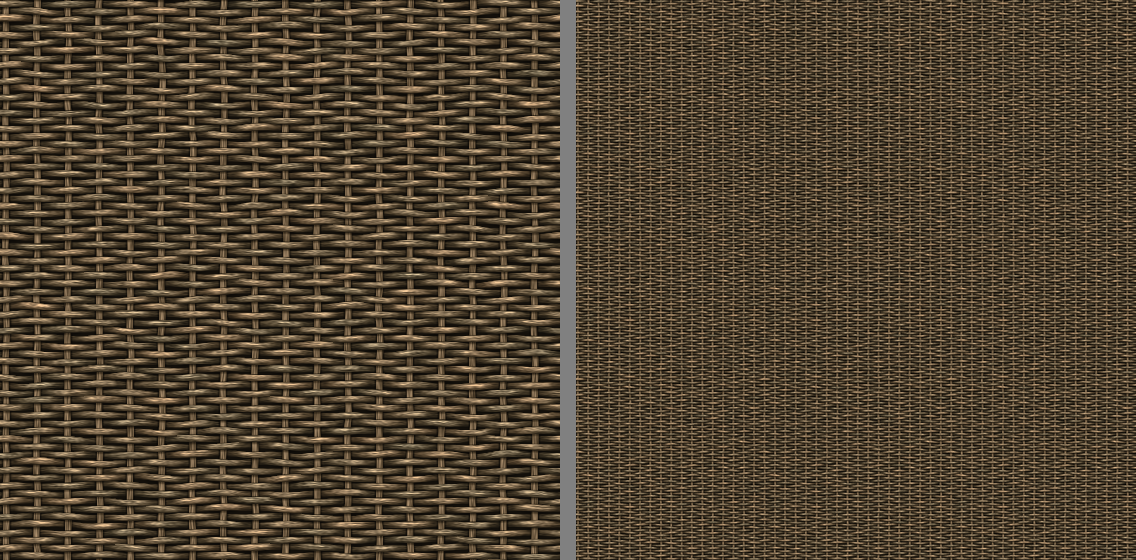
Left, the tile; right, the same tile 3 across and 3 down.
A WebGL 2 fragment shader for this texture:

```glsl
#version 300 es
// Dark wicker weave: 72 wavy horizontal rods over and under 18 upright stakes.
precision highp float;

uniform vec2 u_resolution;
out vec4 fragColor;

const float PI = 3.14159;
const vec2 WEAVE = vec2(18.0, 72.0); // stakes across, rods down (both even)

vec2 gradientAt(vec2 cell, vec2 period) {
  cell = mod(cell, period);
  float h = fract(sin(dot(cell, vec2(12.99, 78.23))) * 43758.5);
  return vec2(cos(2.0 * PI * h), sin(2.0 * PI * h));
}

// Gradient noise that wraps after a whole period, about -0.7 to 0.7.
float noise(vec2 p, vec2 period) {
  vec2 i = floor(p), f = p - i;
  vec2 u = f * f * f * (f * (f * 6.0 - 15.0) + 10.0);
  vec2 e = vec2(1.0, 0.0);
  float a = dot(gradientAt(i, period), f);
  float b = dot(gradientAt(i + e.xy, period), f - e.xy);
  float c = dot(gradientAt(i + e.yx, period), f - e.yx);
  float d = dot(gradientAt(i + e.xx, period), f - e.xx);
  return mix(mix(a, b, u.x), mix(c, d, u.x), u.y);
}

// Lays the rods of one side of the stake on the surface; x = tone, y = warmth.
vec2 layRods(vec2 surface, vec2 p, float stake, float over) {
  float across = p.x - stake;
  float bend = cos(PI * across);
  float height = over > 0.5 ? bend : -bend;
  float pixel = WEAVE.y / u_resolution.y;

  for (float k = -2.0; k <= 2.0; k++) {
    float row = floor(p.y) + k;
    if (mod(row + stake, 2.0) != over) continue;

    // Wavy centre line and uneven thickness
    float sway = 0.40 * noise(vec2(p.x * 0.5, row * 0.25), WEAVE * vec2(0.5, 0.25))
               + 0.24 * noise(vec2(p.x, row + 0.5), WEAVE);
    float halfWidth = 0.44 + 0.02 * height + 0.08 * noise(vec2(p.x, row + 0.37), WEAVE);
    float s = (p.y - row - 0.5 - sway) / halfWidth;

    // Shadow cast on whatever lies below
    surface.x *= 1.0 - 0.45 * over * bend * (1.0 - smoothstep(0.9, 1.6, abs(s + 0.25)));

    // Round body lit from above, dimmer where it dips behind a stake
    float body = sqrt(max(1.0 - s * s, 0.0)) * (0.72 + 0.44 * s);
    float lift = 0.34 + 0.66 * smoothstep(-1.0, 1.0, height);
    float stain = noise(vec2(p.x * 0.5, row + 0.43), WEAVE * vec2(0.5, 1.0));
    float grain = noise(vec2(p.x * 2.0, row * 8.0 + s * 2.5 + 0.5), WEAVE * vec2(2.0, 8.0))
                + 0.7 * noise(vec2(p.x * 6.0, row * 12.0 + s * 4.0 + 0.3), WEAVE * vec2(6.0, 12.0));
    float tone = 0.05 + body * lift * (0.57 + 0.42 * grain + 0.14 * stain);
    float gleam = exp(-14.0 * (s - 0.35) * (s - 0.35)) * max(height, 0.0);
    tone += gleam * max(0.03 + 0.24 * grain, 0.0);

    float cover = 1.0 - smoothstep(-0.6, 0.6, (abs(s) - 1.0) * halfWidth / pixel);
    surface = mix(surface, vec2(tone, stain), cover);
  }
  return surface;
}

vec2 layStake(vec2 surface, vec2 p, float stake) {
  float sway = 0.06 * noise(vec2(stake + 0.5, p.y * 0.25), WEAVE * vec2(1.0, 0.25));
  float d = p.x - stake - sway;
  float s = d / 0.115;
  float pixel = WEAVE.x / u_resolution.x;

  // Narrow shadow beside the stake
  surface.x *= 1.0 - 0.55 * (1.0 - smoothstep(0.10, 0.19, abs(d)));

  // Rounded upright with lengthwise fibres
  float grain = noise(vec2(stake * 8.0 + s * 2.5 + 0.5, p.y * 0.5), WEAVE * vec2(8.0, 0.5));
  float body = sqrt(max(1.0 - abs(s * s * s), 0.0)) * (0.95 - 0.12 * s);
  float tone = 0.05 + body * (0.36 + 0.34 * grain);
  float cover = 1.0 - smoothstep(-0.6, 0.6, (abs(d) - 0.115) / pixel);
  return mix(surface, vec2(tone, 0.35), cover);
}

void main() {
  vec2 p = gl_FragCoord.xy / u_resolution * WEAVE;
  p.x -= 0.19;
  float stake = floor(p.x + 0.5);

  // Back rods, stake, front rods
  vec2 surface = vec2(0.06, 0.0);
  surface = layRods(surface, p, stake, 0.0);
  surface = layStake(surface, p, stake);
  surface = layRods(surface, p, stake, 1.0);

  // Brown tint, paler in the light and slightly redder on warm rods
  float tone = clamp(surface.x, 0.04, 0.8);
  vec3 tint = mix(vec3(1.23, 1.0, 0.66), vec3(1.17, 1.0, 0.77), smoothstep(0.1, 0.5, tone));
  tint += surface.y * vec3(0.08, -0.01, -0.04);
  fragColor = vec4(tone * tint, 1.0);
}
```
